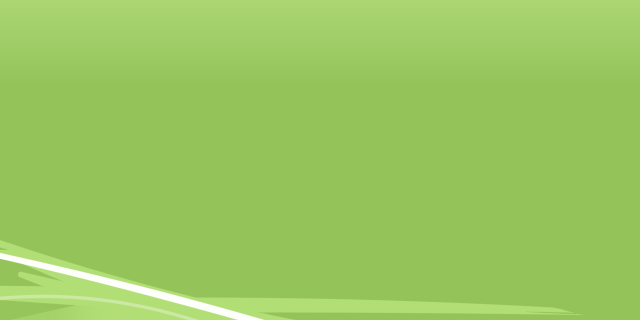
Give the GLSL for this background, as a Shadertoy shader.

```glsl
// A green backdrop that lightens toward the top, with brushed ribbons at the base.
// Ribbons are areas between quadratic curves; frayed tips are tapered capsules.
// Coordinates are in canvas heights, from the lower left corner.

const vec3 BASE_GREEN  = vec3(0.576, 0.763, 0.350);
const vec3 TOP_GREEN   = vec3(0.672, 0.842, 0.450);
const vec3 BRUSH_GREEN = vec3(0.694, 0.870, 0.459);
const vec3 STRIPE_WHITE = vec3(0.995, 1.0, 0.985);
const float GLOW_START = 0.727;
const float PALE_OPACITY = 0.33;
const float LEAF_OPACITY = 0.90;
const float CORNER_FADE = 0.45;

// Curves hold the coefficients of y = c.x + c.y * x + c.z * x * x.
const vec3 SWEEP_TOP    = vec3(0.250, -0.3388, 0.0737);
const vec3 SWEEP_BOTTOM = vec3(0.206, -0.436, 0.0);
const vec3 LOWER_TOP    = vec3(0.107, -0.010, 0.0);
const vec3 LEAF_TOP     = vec3(0.0625, -0.070, 0.0);
const vec3 LEAF_BOTTOM  = vec3(-0.008, 0.230, 0.0);
const vec3 WHITE_CURVE  = vec3(0.2005, -0.225, -0.0384);
const vec3 PALE_CURVE   = vec3(0.0677, 0.090, -0.334);
const vec3 TAIL_TOP     = vec3(0.0609, 0.0306, -0.025);
const vec3 TAIL_BOTTOM  = vec3(0.0183, 0.0125, -0.0077);
const float TAIL_START = 0.605;
const float TAIL_END = 1.83;

float pixelSize;

// Coverage of the inside of a signed distance.
float fill(float d) {
    return 1.0 - smoothstep(-0.75 * pixelSize, 0.75 * pixelSize, d);
}

// Approximate signed distance above a curve.
float above(vec2 p, vec3 c) {
    float slope = c.y + 2.0 * c.z * p.x;
    return (p.y - c.x - (c.y + c.z * p.x) * p.x) / sqrt(1.0 + slope * slope);
}

// Capsule whose radius changes from end to end.
float taper(vec2 p, vec2 a, vec2 b, float ra, float rb) {
    vec2 ab = b - a;
    float t = clamp(dot(p - a, ab) / dot(ab, ab), 0.0, 1.0);
    return length(p - a - ab * t) - mix(ra, rb, t);
}

// Long ribbon to the right, with a sloping tip split by a thin gap.
float tailShape(vec2 p) {
    float tipDrop = 0.018 * smoothstep(1.72, TAIL_END, p.x);
    float d = max(above(p, TAIL_TOP) + tipDrop, -above(p, TAIL_BOTTOM));
    d = max(d, max(TAIL_START - p.x, p.x - TAIL_END));
    float gap = taper(p, vec2(1.645, 0.0255), vec2(1.80, 0.020), 0.0005, 0.0025);
    return max(d, -gap);
}

// Diagonal sweep, its frayed finger and the fill beneath them.
float sweepShape(vec2 p) {
    float top = above(p, SWEEP_TOP);
    float tear = taper(p, vec2(-0.02, 0.226), vec2(0.020, 0.220), 0.006, 0.001);
    float sweep = max(max(top, -above(p, SWEEP_BOTTOM)), -tear);
    float finger = taper(p, vec2(0.065, 0.142), vec2(0.34, 0.057), 0.009, 0.030);
    float lower = max(top, above(p, LOWER_TOP));
    return min(sweep, min(finger, lower));
}

void mainImage(out vec4 fragColor, in vec2 fragCoord) {
    pixelSize = 1.0 / iResolution.y;
    vec2 p = fragCoord * pixelSize;

    // Backdrop
    float glow = clamp((p.y - GLOW_START) / (1.0 - GLOW_START), 0.0, 1.0);
    vec3 color = mix(BASE_GREEN, TOP_GREEN, glow);

    // Green brush strokes
    float brush = fill(min(sweepShape(p), tailShape(p)));
    color = mix(color, BRUSH_GREEN, brush);

    // Dark leaf and the fading corner below it
    float leaf = fill(max(above(p, LEAF_TOP), -above(p, LEAF_BOTTOM)));
    color = mix(color, BASE_GREEN, LEAF_OPACITY * leaf);
    float corner = fill(max(above(p, LEAF_BOTTOM), above(p, LEAF_TOP)));
    corner *= 1.0 - smoothstep(0.12, 0.34, p.x);
    color = mix(color, BASE_GREEN, CORNER_FADE * corner);

    // Pale and white stripes
    float pale = fill(abs(above(p, PALE_CURVE)) - 0.0052);
    color = mix(color, vec3(1.0), PALE_OPACITY * pale);
    float whiteWidth = mix(0.0090, 0.0115, clamp(p.x / 0.5, 0.0, 1.0));
    float stripe = fill(abs(above(p, WHITE_CURVE)) - whiteWidth);
    color = mix(color, STRIPE_WHITE, stripe);

    fragColor = vec4(color, 1.0);
}
```
